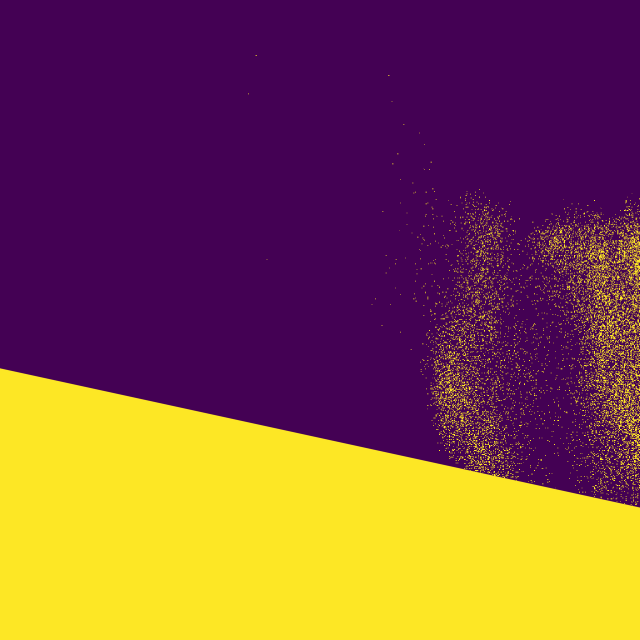
This background is drawn by a WebGL 2 fragment shader. Its source:

```glsl
#version 300 es
precision highp float;
// Draws a purple field over a sloping yellow ground, with plumes of fine yellow dust at the right.

uniform vec2 u_resolution;
out vec4 fragColor;

const vec3 PURPLE = vec3(0.267, 0.004, 0.329);
const vec3 YELLOW = vec3(0.992, 0.906, 0.144);
const float GRAINS = 768.0; // dust cells across the canvas
const int SAMPLES = 3;      // samples per pixel side

// Integer hash of a lattice cell, 0 to 1
float hash(vec2 cell) {
  uvec2 q = uvec2(ivec2(cell)) * uvec2(1597u, 3812u) + uvec2(71u, 913u);
  uint n = (q.x ^ (q.y * 40503u)) * 747796u + 28913u;
  n = (n ^ (n >> 15)) * 73244475u;
  n = (n ^ (n >> 13)) * 73244475u;
  return float((n ^ (n >> 16)) & 65535u) / 65536.0;
}

float valueNoise(vec2 p) {
  vec2 cell = floor(p);
  vec2 t = smoothstep(0.0, 1.0, fract(p));
  float low = mix(hash(cell), hash(cell + vec2(1, 0)), t.x);
  float high = mix(hash(cell + vec2(0, 1)), hash(cell + vec2(1, 1)), t.x);
  return mix(low, high, t.y);
}

// Soft elliptical cloud
float cloud(vec2 p, vec2 center, vec2 radius, float strength) {
  vec2 d = (p - center) / radius;
  return strength * exp(-dot(d, d));
}

// Narrow plume with a bulge near its foot
float leftPlume(vec2 p) {
  float density = cloud(p, vec2(0.757, 0.655), vec2(0.030, 0.070), 0.11);
  density += cloud(p, vec2(0.745, 0.530), vec2(0.038, 0.090), 0.14);
  density += cloud(p, vec2(0.703, 0.415), vec2(0.028, 0.065), 0.25);
  density += cloud(p, vec2(0.737, 0.360), vec2(0.055, 0.100), 0.16);
  density += cloud(p, vec2(0.765, 0.275), vec2(0.040, 0.050), 0.16);
  return density;
}

// Dense column against the side, with a wedge at its upper left
float rightPlume(vec2 p) {
  float density = cloud(p, vec2(1.000, 0.595), vec2(0.045, 0.070), 0.38);
  density += cloud(p, vec2(0.970, 0.480), vec2(0.052, 0.120), 0.32);
  density += cloud(p, vec2(0.990, 0.330), vec2(0.052, 0.120), 0.33);
  density += cloud(p, vec2(0.872, 0.628), vec2(0.036, 0.034), 0.22);
  density += cloud(p, vec2(0.900, 0.570), vec2(0.030, 0.060), 0.12);
  density += cloud(p, vec2(0.940, 0.605), vec2(0.030, 0.055), 0.18);
  return density;
}

// Chance of a grain at each place
float dustDensity(vec2 p) {
  float streaks = mix(0.6, 1.4, valueNoise(p * vec2(48.0, 16.0)));
  float haze = cloud(p, vec2(0.830, 0.450), vec2(0.100, 0.220), 0.032);
  float dust = (leftPlume(p) + rightPlume(p) + haze) * streaks;

  // Ragged crest, lowest between the plumes
  float crest = 0.705 - cloud(p, vec2(0.845, 0.0), vec2(0.060, 9.0), 0.045);
  crest -= cloud(p, vec2(0.955, 0.0), vec2(0.025, 9.0), 0.040);
  crest += 0.025 * (valueNoise(vec2(p.x * 60.0, 5.0)) - 0.5);
  dust *= 1.0 - smoothstep(crest - 0.035, crest + 0.010, p.y);

  // Curved left flank
  float flank = 0.650 + 1.6 * pow(max(0.43 - p.y, 0.0), 2.0);
  dust *= smoothstep(flank, flank + 0.035, p.x);

  // Loose grains drifting off to the left
  float strays = cloud(p, vec2(0.615, 0.660), vec2(0.050, 0.150), 0.0016);
  strays += cloud(p, vec2(0.663, 0.610), vec2(0.022, 0.130), 0.014);
  return dust + strays;
}

// Share of the pixel covered by square grains
float grainCoverage(vec2 pixel, float density) {
  float covered = 0.0;
  for (int y = 0; y < SAMPLES; y++) {
    for (int x = 0; x < SAMPLES; x++) {
      vec2 offset = (vec2(x, y) + 0.5) / float(SAMPLES) - 0.5;
      vec2 cell = floor((pixel + offset) / u_resolution * GRAINS);
      covered += 1.0 - step(density, hash(cell));
    }
  }
  return covered / float(SAMPLES * SAMPLES);
}

// Smoothed half-plane below a sloping line
float groundMask(vec2 p, float height, float slope, float blur) {
  return 1.0 - smoothstep(-blur, blur, p.y - height - slope * p.x);
}

void main() {
  vec2 p = gl_FragCoord.xy / u_resolution;
  float dust = grainCoverage(gl_FragCoord.xy, dustDensity(p));
  float ground = groundMask(p, 0.4245, -0.2175, 0.7 / u_resolution.y);
  fragColor = vec4(mix(PURPLE, YELLOW, max(dust, ground)), 1.0);
}
```
